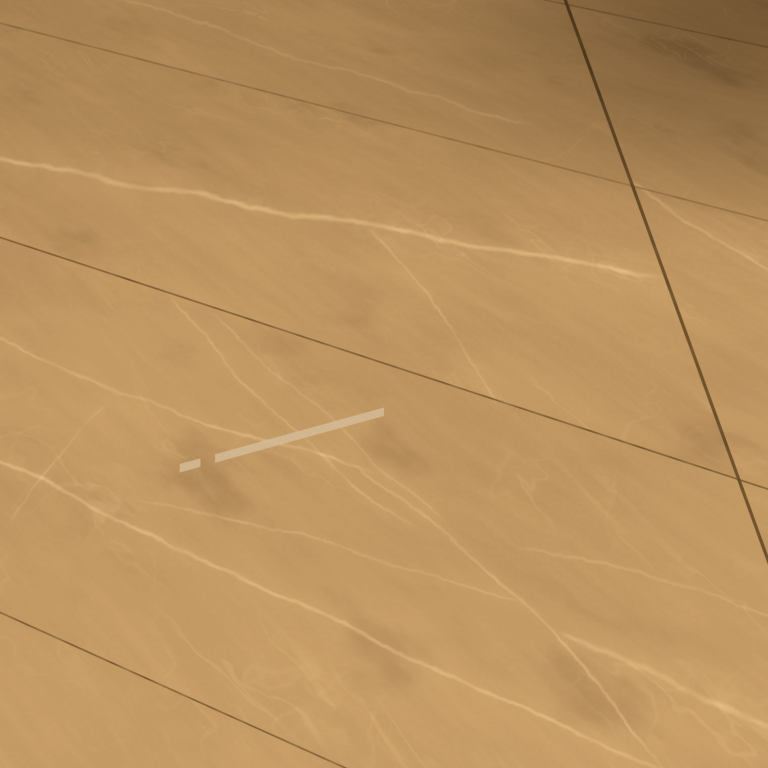
Reproduce this texture procedurally as a WebGL 1 fragment shader.

```glsl
precision highp float;
// Large honey-coloured marble floor tiles seen in perspective. A ground-plane
// projection sets the joints and stretches layered gradient noise into streaks;
// pale veins are bowed strokes that wander with noise, under a soft uneven light.
uniform vec2 u_resolution;

const vec3 STONE = vec3(0.742, 0.580, 0.376);
const vec3 VEIN = vec3(0.885, 0.735, 0.510);
const vec3 GROUT = vec3(0.390, 0.285, 0.145);
const vec3 GLINT = vec3(0.835, 0.740, 0.600);
const float TILT = 1.006;          // perspective strength
const float ROWS = 4.697;          // tile rows per canvas at the far edge
const float COLUMNS = 1.2;         // tile columns per canvas at the far edge
const float ROW_JOINT = 0.0011;    // joint half widths
const float COLUMN_JOINT = 0.0021;
const float WANDER = 0.013;        // sideways drift of the veins

vec2 hash2(vec2 c) {
  vec2 k = vec2(dot(c, vec2(127.1, 311.7)), dot(c, vec2(269.5, 183.3)));
  return fract(sin(k) * 43758.5) * 2.0 - 1.0;
}

float gradientNoise(vec2 p) {
  vec2 i = floor(p), f = fract(p);
  vec2 s = f * f * f * (f * (f * 6.0 - 15.0) + 10.0);
  vec2 e = vec2(0.0, 1.0);
  float a = dot(hash2(i), f);
  float b = dot(hash2(i + e.yx), f - e.yx);
  float c = dot(hash2(i + e), f - e);
  float d = dot(hash2(i + 1.0), f - 1.0);
  return mix(mix(a, b, s.x), mix(c, d, s.x), s.y);
}

float fbm(vec2 p) {
  float sum = 0.0, amp = 0.55;
  for (int i = 0; i < 5; i++) {
    sum += amp * gradientNoise(p);
    p = mat2(1.9, 0.5, -0.5, 1.9) * p + 7.3;
    amp *= 0.55;
  }
  return sum;
}

// Thin crease where the noise crosses zero
float crease(vec2 p, float width) {
  return 1.0 - smoothstep(0.0, width, abs(fbm(p)));
}

// Bowed stroke from a to b with a bright core and a faint halo
float vein(vec2 p, vec2 a, vec2 b, float bow, float width, float drift) {
  vec2 ab = b - a;
  float h = dot(p - a, ab) / dot(ab, ab);
  float side = dot(p - a, vec2(-ab.y, ab.x)) / length(ab);
  float d = abs(side - bow * 4.0 * h * (1.0 - h) + drift);
  float ends = smoothstep(-0.03, 0.06, h) * (1.0 - smoothstep(0.92, 1.03, h));
  return ends * (0.8 * (1.0 - smoothstep(0.0, width, d)) + 0.2 * exp(-d / (3.0 * width)));
}

float line(float d, float halfWidth, float px) {
  return 1.0 - smoothstep(halfWidth - px, halfWidth + px, d);
}

void main() {
  vec2 p = gl_FragCoord.xy / u_resolution;
  p.y = 1.0 - p.y;                 // y grows towards the viewer
  float px = 0.8 / min(u_resolution.x, u_resolution.y);

  // Ground plane: x counts columns, y counts rows
  float depth = 1.0 + TILT * p.y;
  vec2 floorPos = vec2(COLUMNS * (p.x - 0.736 - 0.362 * p.y),
                       ROWS * (p.y - 0.2576 * p.x - 0.03)) / depth;
  vec2 tile = floor(floorPos);
  vec2 colSlope = vec2(COLUMNS, -0.362 * COLUMNS - TILT * floorPos.x) / depth;
  vec2 rowSlope = vec2(-0.2576 * ROWS, ROWS - TILT * floorPos.y) / depth;
  vec2 nearest = abs(floorPos - floor(floorPos + 0.5));
  vec2 joint = nearest / vec2(length(colSlope), length(rowSlope));

  // Cloudy bands, fibres and grain, shifted from tile to tile
  vec2 q = floorPos + hash2(tile) * 5.0;
  float warp = fbm(q * vec2(3.0, 2.0));
  float bands = fbm(q * vec2(3.2, 3.6) + vec2(0.0, warp * 1.4));
  float fibres = fbm(vec2(q.x * 9.0 + q.y, q.y * 17.0 - q.x * 22.0) + warp * 2.0);
  float grain = gradientNoise(p * 190.0);
  float stains = smoothstep(0.08, 0.42, fbm(q * vec2(6.0, 3.5) + 19.0));
  float tone = 1.0 + 0.10 * bands + 0.05 * fibres + 0.016 * grain - 0.10 * stains;
  vec3 color = STONE * pow(vec3(tone), vec3(1.0, 1.08, 1.2));

  // Faint network of hairline veins
  float patches = smoothstep(-0.1, 0.3, fbm(q * 3.0 + 31.0));
  float hair = crease(vec2(q.x * 3.0, q.y * 2.2 - q.x * 3.0) + warp, 0.022);
  hair += 0.6 * crease(vec2(q.x * 5.0 + q.y, q.y * 1.5) + 11.0, 0.018);

  // Main veins
  float drift = WANDER * gradientNoise(p * 9.0) + 0.006 * fbm(p * 38.0);
  float v = vein(p, vec2(-0.05, 0.196), vec2(0.87, 0.362), 0.002, 0.0055, drift);
  v += 0.85 * vein(p, vec2(-0.05, 0.575), vec2(0.88, 1.01), 0.006, 0.0045, drift);
  v += 0.65 * vein(p, vec2(-0.04, 0.420), vec2(0.49, 0.610), 0.018, 0.0035, drift);
  v += 0.60 * vein(p, vec2(0.46, 0.600), vec2(0.87, 1.01), -0.025, 0.0035, drift);
  v += 0.55 * vein(p, vec2(0.22, 0.385), vec2(0.54, 0.685), 0.018, 0.0032, drift);
  v += 0.45 * vein(p, vec2(0.27, 0.410), vec2(0.58, 0.680), -0.004, 0.0030, drift);
  v += 0.45 * vein(p, vec2(0.18, 0.650), vec2(0.68, 0.785), -0.008, 0.0032, drift);
  v += 0.50 * vein(p, vec2(0.48, 0.300), vec2(0.645, 0.53), -0.012, 0.0030, drift);
  v += 0.45 * vein(p, vec2(0.14, -0.01), vec2(0.70, 0.165), 0.004, 0.0032, drift);
  v += 0.65 * vein(p, vec2(0.82, 0.235), vec2(1.04, 0.372), 0.008, 0.0036, drift);
  v += 0.70 * vein(p, vec2(0.73, 0.825), vec2(1.04, 0.960), 0.001, 0.0065, drift);
  v += 0.45 * vein(p, vec2(0.68, 0.715), vec2(1.04, 0.820), -0.012, 0.0034, drift);
  v += 0.40 * vein(p, vec2(0.14, 0.530), vec2(0.015, 0.68), 0.012, 0.0030, drift);
  v *= 0.82 + 0.7 * gradientNoise(p * 24.0);
  color = mix(color, VEIN, clamp(0.78 * v + 0.22 * hair * patches, 0.0, 0.9));

  // Joints, worn fainter in places
  float wear = 0.75 + 0.5 * gradientNoise(p * 45.0);
  float rowFade = mix(0.45, 0.9, smoothstep(0.2, 0.8, floorPos.y));
  color = mix(color, GROUT, line(joint.y, ROW_JOINT, px) * wear * rowFade);
  color = mix(color, GROUT, line(joint.x, COLUMN_JOINT, px) * (0.6 + 0.4 * wear));

  // Light: dimmer far away, darkest in the far right corner
  float corner = 1.0 - smoothstep(0.0, 0.62, length((p - vec2(1.0, 0.0)) * vec2(1.0, 1.6)));
  float light = 0.89 + 0.13 * smoothstep(0.0, 0.42, p.y) + 0.03 * smoothstep(0.6, 1.0, p.y);
  light -= 0.27 * corner;
  color *= pow(vec3(light), vec3(1.0, 1.1, 1.25));

  // Slanted lamp reflection in two pieces
  float across = abs(p.y - 0.597 + 0.277 * (p.x - 0.28));
  float along = min(abs(p.x - 0.39) - 0.11, abs(p.x - 0.2475) - 0.0135);
  color = mix(color, GLINT, 0.8 * line(across, 0.0055, px) * line(along, 0.0, px));

  gl_FragColor = vec4(color, 1.0);
}
```
